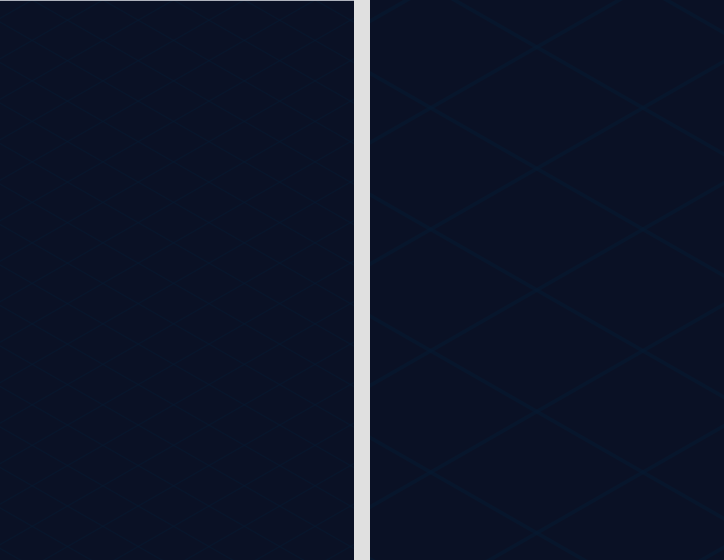
Left, the full canvas; right, a detail of the centre.
A WebGL 1 fragment shader for this pattern:

```glsl
precision highp float;
// Faint blue diamond lattice on a midnight navy ground, with a pale hairline along the top edge.

uniform vec2 u_resolution;

// All lengths are fractions of the canvas height.
const vec2 DIAMOND_SIZE = vec2(0.1263, 0.0723);
const vec2 LATTICE_ANCHOR = vec2(0.310, 0.494);
const float LINE_WIDTH = 0.0022;
const float LINE_OPACITY = 0.6;
const float EDGE_WIDTH = 0.0014;

const vec3 NAVY = vec3(0.039, 0.067, 0.145);
const vec3 LINE_BLUE = vec3(0.022, 0.098, 0.190);
const vec3 EDGE_PALE = vec3(0.86, 0.87, 0.90);

// Distance to the nearest whole number.
float distanceToInteger(float value) {
  return abs(fract(value + 0.5) - 0.5);
}

// Smoothed coverage of a band reaching halfWidth from its centre.
float band(float dist, float halfWidth, float pixel) {
  return clamp((halfWidth - dist) / pixel + 0.5, 0.0, 1.0);
}

// Coverage of one family of parallel lines crossing the diamonds.
float diagonalLines(vec2 cell, float slant, vec2 size, float width, float pixel) {
  float gradient = length(1.0 / size);
  float dist = distanceToInteger(cell.x + slant * cell.y) / gradient;
  return band(dist, 0.5 * width, pixel);
}

void main() {
  float pixel = 1.0 / u_resolution.y;
  vec2 position = gl_FragCoord.xy * pixel;
  vec2 cell = (position - LATTICE_ANCHOR) / DIAMOND_SIZE;

  // Two translucent line families, so crossings are slightly stronger.
  float rising = diagonalLines(cell, -1.0, DIAMOND_SIZE, LINE_WIDTH, pixel);
  float falling = diagonalLines(cell, 1.0, DIAMOND_SIZE, LINE_WIDTH, pixel);
  vec3 color = mix(NAVY, LINE_BLUE, rising * LINE_OPACITY);
  color = mix(color, LINE_BLUE, falling * LINE_OPACITY);

  // Pale hairline along the top.
  float topEdge = band(1.0 - position.y, EDGE_WIDTH, pixel);
  color = mix(color, EDGE_PALE, topEdge);

  gl_FragColor = vec4(color, 1.0);
}
```
